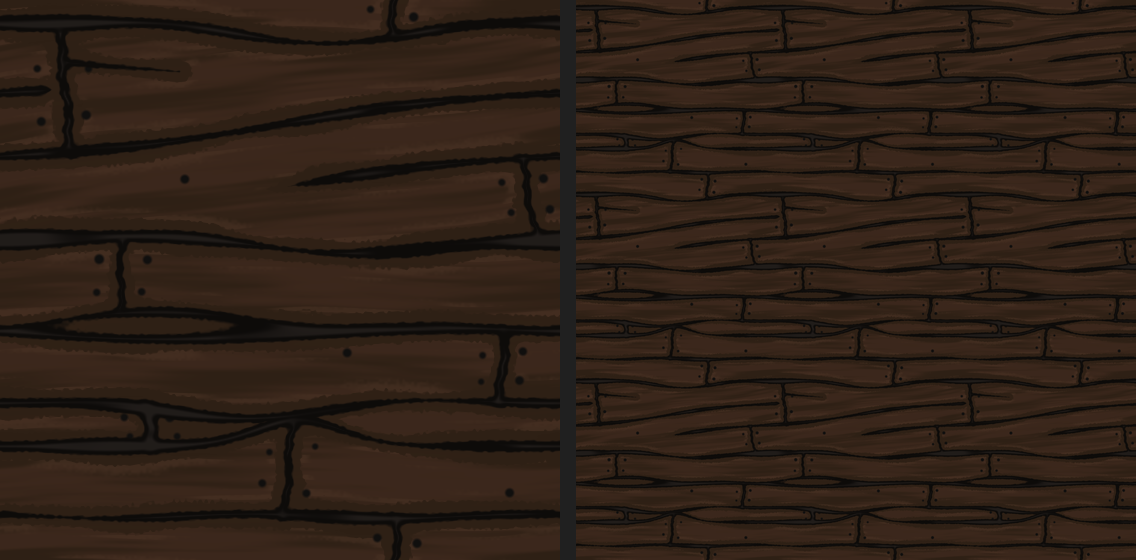
Left, the tile; right, the same tile 3 across and 3 down.
Give the GLSL for this texture, as a WebGL 1 fragment shader.

```glsl
precision highp float;
// Dark painted planks: wavy horizontal seams, leaning butt joints with nails, streaked grain.
// Seams are periodic curves merged into one gap distance, which drives the black cracks,
// the ragged flat rims and the worn highlights. All curves and noise wrap on the tile.
uniform vec2 u_resolution;

const float TAU = 6.2831853;
const vec3 WOOD_LIGHT = vec3(0.232, 0.153, 0.108);
const vec3 WOOD_DARK = vec3(0.182, 0.126, 0.082);
const vec3 WOOD_WORN = vec3(0.285, 0.195, 0.140);
const vec3 CRACK_BLACK = vec3(0.050, 0.042, 0.036);
const vec3 CRACK_GREY = vec3(0.125, 0.108, 0.098);
const vec3 NAIL = vec3(0.062, 0.058, 0.054);
const float RIM_WIDTH = 0.017;
const float JOINT_FILLET = 0.014;
const float SLANT = 0.113;       // rise of the long sloping seam per tile
const float SLANT_START = -0.60; // the sloping seam runs more than once around the tile
const float SLANT_END = 1.12;

float hash(vec2 p) { return fract(sin(dot(p, vec2(12.99, 78.23))) * 4375.85); }

// Value noise that repeats after "cells" lattice steps across the tile.
float noise(vec2 p, vec2 cells) {
  p *= cells;
  vec2 i = floor(p), f = fract(p);
  f = f * f * (3.0 - 2.0 * f);
  vec2 a = mod(i, cells), b = mod(i + 1.0, cells);
  return mix(mix(hash(a), hash(vec2(b.x, a.y)), f.x),
             mix(hash(vec2(a.x, b.y)), hash(b), f.x), f.y);
}

// A cosine bump with its crest at "crest", "n" waves per tile.
float wave(float x, float n, float crest) { return cos(TAU * n * (x - crest)); }

float wrapped(float d) { return fract(d + 0.5) - 0.5; }

float smoothMin(float a, float b, float k) {
  float h = max(k - abs(a - b), 0.0) / k;
  return min(a, b) - h * h * k * 0.25;
}

// Distance to a seam at height y whose width swells around "swell".
float seam(vec2 p, float y, float halfWidth, float swell) {
  float width = halfWidth * (1.0 + 0.45 * wave(p.x, 1.0, swell) + 0.25 * wave(p.x, 3.0, swell));
  return abs(wrapped(p.y - y)) - width;
}

float slopingY(float t) { return 0.279 - SLANT * t + 0.009 * sin(TAU * t); }

float slopingSeam(vec2 p) {
  float d = 1.0;
  for (int k = -1; k <= 1; k++) {
    float t = p.x + float(k);
    float fade = smoothstep(SLANT_START, SLANT_START + 0.25, t)
               * (1.0 - smoothstep(SLANT_END - 0.06, SLANT_END, t));
    float width = 0.0075 * fade * (1.0 + 0.35 * wave(t, 2.0, 0.15));
    d = min(d, abs(p.y - slopingY(t)) - width + 0.06 * pow(1.0 - fade, 4.0));
  }
  return d;
}

// Butt joint between two boards, with jittered nails on both sides.
void joint(vec2 p, vec2 top, vec2 bottom, float halfWidth, inout float gap, inout float nails) {
  vec2 d = fract(p - 0.5 * (top + bottom) + 0.5) - 0.5;
  vec2 axis = 0.5 * (bottom - top);
  vec2 bent = d + vec2(0.003 * sin(TAU * 9.0 * p.y) + 0.0015 * sin(TAU * 31.0 * p.y), 0.0);
  float t = clamp(dot(bent, axis) / dot(axis, axis), -1.0, 1.0);
  gap = smoothMin(gap, length(bent - axis * t) - halfWidth, JOINT_FILLET);
  for (int i = 0; i < 4; i++) {
    float side = mod(float(i), 2.0) * 2.0 - 1.0;
    float end = floor(float(i) / 2.0) * 2.0 - 1.0;
    float r = hash(top * 91.0 + float(i)), s = hash(bottom * 57.0 + float(i));
    vec2 nail = axis * end * mix(0.3, 0.55, s) + vec2(side * mix(0.032, 0.048, r), 0.0);
    nails = min(nails, length(d - nail) - mix(0.005, 0.0088, fract(r * 7.0 + s)));
  }
}

void main() {
  vec2 p = gl_FragCoord.xy / u_resolution;
  p.y = 1.0 - p.y; // measured downwards from the top
  float x = p.x, aa = 1.0 / min(u_resolution.x, u_resolution.y);

  // Horizontal seams
  float topY = 0.053 + 0.018 * wave(x, 1.0, 0.58) + 0.0065 * wave(x, 2.0, 0.58);
  float midY = 0.435 + 0.014 * wave(x, 1.0, 0.66) + 0.004 * wave(x, 2.0, 0.6);
  float upperY = 0.577 - 0.014 * wave(x, 1.0, 0.3) - 0.008 * wave(x, 2.0, 0.28);
  float lowerY = 0.598 + 0.009 * wave(x, 1.0, 0.33);
  float thinY = 0.727 + 0.014 * wave(x, 1.0, 0.42) + 0.0065 * wave(x, 2.0, 0.45);
  float peakY = 0.797 - 0.047 * exp(4.2 * (wave(x, 1.0, 0.534) - 1.0));
  float gap = min(seam(p, topY, 0.009, 0.08), seam(p, midY, 0.011, 0.03));
  gap = min(gap, min(seam(p, thinY, 0.008, 0.27), seam(p, peakY, 0.009, 0.2)));
  gap = min(gap, min(seam(p, 0.922 + 0.004 * wave(x, 2.0, 0.2), 0.007, 0.62), slopingSeam(p)));

  // Wide opening with a splinter lying in it
  float opening = max(upperY - p.y, p.y - lowerY) - 0.007;
  float splinter = (length((p - vec2(0.26, 0.582)) / vec2(0.155, 0.016)) - 1.0) * 0.016;
  gap = min(gap, max(opening, -splinter));

  // Short tapering split
  float along = clamp((x - 0.12) / 0.2, 0.0, 1.0);
  gap = min(gap, length(p - vec2(0.12 + 0.2 * along, 0.112 + 0.016 * along)) - 0.006 * (1.0 - along));

  // Joints and nails
  float nails = 1.0;
  joint(p, vec2(0.71, 0.93), vec2(0.70, 1.06), 0.007, gap, nails);
  joint(p, vec2(0.106, 0.06), vec2(0.127, 0.27), 0.008, gap, nails);
  joint(p, vec2(0.932, 0.285), vec2(0.957, 0.42), 0.006, gap, nails);
  joint(p, vec2(0.218, 0.43), vec2(0.214, 0.55), 0.006, gap, nails);
  joint(p, vec2(0.902, 0.595), vec2(0.892, 0.715), 0.008, gap, nails);
  joint(p, vec2(0.262, 0.73), vec2(0.272, 0.795), 0.012, gap, nails);
  joint(p, vec2(0.522, 0.755), vec2(0.508, 0.92), 0.007, gap, nails);
  for (int i = 0; i < 3; i++) {
    float k = float(i);
    nails = min(nails, length(p - vec2(0.33 + 0.29 * k, 0.32 + 0.34 * k - 0.03 * k * k)) - 0.008);
  }

  // Grain, sheared along the sloping boards and level elsewhere
  float t = x;
  if (p.y < slopingY(x) && x < 0.117) t += 1.0;
  if (p.y > slopingY(x - 1.0) && x > 0.945) t -= 1.0;
  float sloped = step(topY, p.y) * step(p.y, midY);
  vec2 g = vec2(x, p.y + sloped * SLANT * t + 0.006 * wave(x, 1.0, 0.3) + 0.003 * wave(x, 2.0, 0.1));
  float grain = 0.5 * noise(g, vec2(3.0, 28.0)) + 0.3 * noise(g, vec2(5.0, 76.0))
              + 0.2 * noise(g, vec2(9.0, 150.0));
  vec3 color = mix(WOOD_DARK, WOOD_LIGHT, smoothstep(0.25, 0.6, grain));

  // Ragged rim, then worn streaks just inside it
  float ragged = 0.007 * (noise(p, vec2(190.0)) - 0.5) + 0.016 * (noise(p, vec2(9.0, 24.0)) - 0.5);
  float inner = gap - RIM_WIDTH - ragged;
  float worn = smoothstep(0.0, 0.003, inner) * (1.0 - smoothstep(0.006, 0.022, inner));
  color = mix(color, WOOD_WORN, 0.6 * worn * smoothstep(0.45, 0.7, noise(g, vec2(7.0, 110.0))));
  color = mix(WOOD_DARK * (0.96 + 0.08 * grain), color, smoothstep(-aa, aa, inner));

  // Nails, then gaps with grey depths
  color = mix(color, NAIL, 1.0 - smoothstep(-0.0015 - aa, 0.001 + aa, nails));
  float crack = gap + 0.003 * (noise(p, vec2(150.0)) - 0.5);
  float depth = smoothstep(0.004, 0.010, -gap) * smoothstep(0.25, 0.6, noise(p, vec2(7.0, 40.0)));
  color = mix(mix(CRACK_BLACK, CRACK_GREY, depth), color, smoothstep(-aa, aa + 0.001, crack));
  gl_FragColor = vec4(color, 1.0);
}
```
